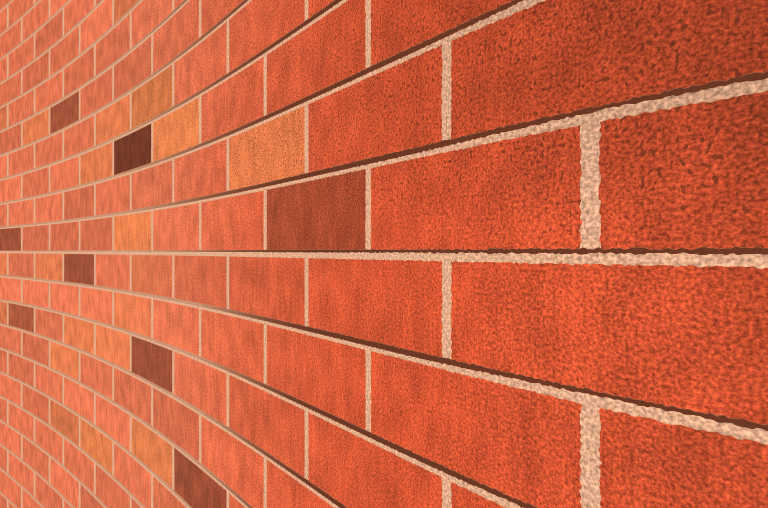
Give the GLSL for this texture, as a Shadertoy shader.

```glsl
#define HORIZON 0.506        // height of the level bed joint
#define BEND_X 0.25          // where the wall turns away
#define JOINT_REACH 2.73     // spread of the near bricks
#define FAR_STEP 0.0187      // half brick width far away
#define NEAR_OFFSET 2.83     // depth of joint number zero
#define COURSE_SCALE 1.008   // course height at unit depth
#define BED_HALF 0.055       // half thickness of bed joints
#define GRAIN 1.15           // strength of the surface texture

const vec3 MORTAR = vec3(0.92, 0.70, 0.56);
const vec3 SHADOW = vec3(0.38, 0.18, 0.11);
const vec3 BRICK_NEAR = vec3(0.84, 0.335, 0.20);
const vec3 BRICK_FAR = vec3(0.89, 0.46, 0.32);
const vec3 BRICK_ORANGE = vec3(0.89, 0.50, 0.30);
const vec3 BRICK_BURNT = vec3(0.46, 0.23, 0.16);

float hash(vec2 p) {
    p = fract(p * vec2(0.1237, 0.3571) + 0.17);
    p += dot(p, p.yx + 31.3);
    return fract((p.x + p.y) * p.x * 7.31);
}

vec2 gradient(vec2 cell) {
    float angle = 6.2832 * fract(sin(dot(cell, vec2(127.1, 311.7))) * 43758.5);
    return vec2(cos(angle), sin(angle));
}

float gradientNoise(vec2 p) {
    vec2 i = floor(p), f = fract(p);
    vec2 w = f * f * f * (f * (f * 6.0 - 15.0) + 10.0);
    vec2 e = vec2(0.0, 1.0);
    float low = mix(dot(gradient(i), f), dot(gradient(i + e.yx), f - e.yx), w.x);
    float high = mix(dot(gradient(i + e), f - e), dot(gradient(i + 1.0), f - 1.0), w.x);
    return mix(low, high, w.y);
}

// Depth along the curved wall, in half bricks; grows to the left
float wallDepth(float x) {
    float q = x - BEND_X;
    return 2.0 * JOINT_REACH / (q + sqrt(q * q + 4.0 * FAR_STEP * JOINT_REACH));
}

// Firing of a brick as (column, course, heat): above 0 burnt, below 0 orange
float firing(vec2 id) {
    vec3 fired[14] = vec3[14](
        vec3(1, 0, 0.45), vec3(4, 2, 1.0), vec3(5, -1, 0.55), vec3(3, -3, 0.65),
        vec3(2, -5, 0.65), vec3(8, 0, 0.6), vec3(7, -3, 0.5), vec3(6, 4, 0.5),
        vec3(3, 2, -1.0), vec3(1, 1, -0.8), vec3(4, 0, -0.9), vec3(3, 3, -1.0),
        vec3(3, -5, -0.9), vec3(5, -6, -1.0));
    float heat = 0.0;
    for (int n = 0; n < 14; n++)
        heat += fired[n].z * (1.0 - step(0.5, distance(id, fired[n].xy)));
    return heat;
}

vec3 brickColor(vec2 id, vec2 p, vec2 surface, float depth, float detail) {
    float tone = hash(id + 40.0), kind = hash(id * 1.7 + 83.0);
    float farness = smoothstep(3.5, 11.0, depth);
    float heat = firing(id);
    vec3 color = mix(BRICK_NEAR, BRICK_FAR, farness);
    float orange = step(0.82, kind) * smoothstep(9.0, 13.0, depth) * 0.6;
    color = mix(color, BRICK_ORANGE, max(orange, -heat));
    color *= 1.0 + mix(0.03, 0.13, farness) * (tone - 0.55);
    color = mix(color, BRICK_BURNT, max(heat, 0.0));

    // Dimmer towards the upper right and the near edge
    color *= 1.0 - 0.17 * smoothstep(0.45, 0.95, p.y) * smoothstep(0.5, 1.15, p.x);
    color *= 1.0 - 0.07 * smoothstep(1.05, 1.5, p.x);

    // Blotches, vertical drag marks, grain and pits
    float blotch = gradientNoise(surface * vec2(3.0, 2.2) + id * 3.7);
    float streak = gradientNoise(surface * vec2(13.0, 2.5) + id * 5.1);
    float grain = gradientNoise(surface * 38.0) + 0.7 * gradientNoise(surface * 71.0);
    float pits = smoothstep(0.2, 0.48, gradientNoise(surface * vec2(31.0, 24.0)) + 0.35 * streak);
    color *= 1.0 + 0.14 * blotch + GRAIN * (0.11 * streak + 0.32 * grain * detail);
    float pitDepth = 0.3 + 0.35 * smoothstep(0.45, 0.7, p.y);
    return mix(color, SHADOW, pits * detail * pitDepth);
}

void mainImage(out vec4 fragColor, in vec2 fragCoord) {
    vec2 p = fragCoord / iResolution.y;

    // Unroll the wall: k counts half bricks, v counts courses
    float depth = wallDepth(p.x);
    float courseHeight = COURSE_SCALE / (depth + 0.8);
    float k = depth - NEAR_OFFSET;
    float v = (p.y - HORIZON) / courseHeight + 0.04;
    float softK = fwidth(k), softV = fwidth(v);
    vec2 surface = vec2(k * 1.3, v);
    float detail = exp(-0.17 * max(depth - 2.5, 0.0));

    // Ragged edges on the near bricks
    float ragged = 0.018 * detail * gradientNoise(surface * 24.0);

    // Running bond: odd courses shift by half a brick
    float course = floor(v);
    float u = 0.5 * (k - 1.06 * mod(course, 2.0));
    vec2 id = vec2(floor(u), course);
    float toHead = 2.0 * min(fract(u), 1.0 - fract(u));
    float toBed = fract(v + ragged + 0.5) - 0.5;

    // Mortar joints
    float headHalf = mix(0.054, 0.04, smoothstep(2.8, 5.0, depth)) + 0.002 * max(depth - 6.0, 0.0);
    float head = 1.0 - smoothstep(headHalf - softK * 0.7, headHalf + softK * 0.7, toHead + ragged);
    float bed = 1.0 - smoothstep(BED_HALF - softV * 0.7, BED_HALF + softV * 0.7, abs(toBed));
    float mortarGrain = gradientNoise(surface * 33.0) + 0.6 * gradientNoise(surface * 67.0);
    vec3 mortar = MORTAR * (0.97 + 0.3 * GRAIN * mortarGrain * detail);
    mortar *= 1.0 - 0.13 * smoothstep(0.5, 1.0, p.y) * smoothstep(0.6, 1.3, p.x);

    // Shade cast on the bed by the bricks above it
    float shadeStart = mix(0.022, -0.005, smoothstep(2.6, 4.5, depth) * smoothstep(0.4, 0.7, abs(v)));
    float shade = smoothstep(shadeStart - softV * 0.6, shadeStart + softV * 0.6, toBed);
    float shadeReach = mix(9.5, 13.0, smoothstep(-0.5, 0.5, v));
    shade *= bed * mix(0.2, 0.92, smoothstep(shadeReach, 5.5, depth));

    vec3 color = brickColor(id, p, surface, depth, detail);
    color = mix(color, mortar, max(head, bed));
    color = mix(color, SHADOW, shade);
    fragColor = vec4(clamp(color, 0.0, 1.0), 1.0);
}
```
